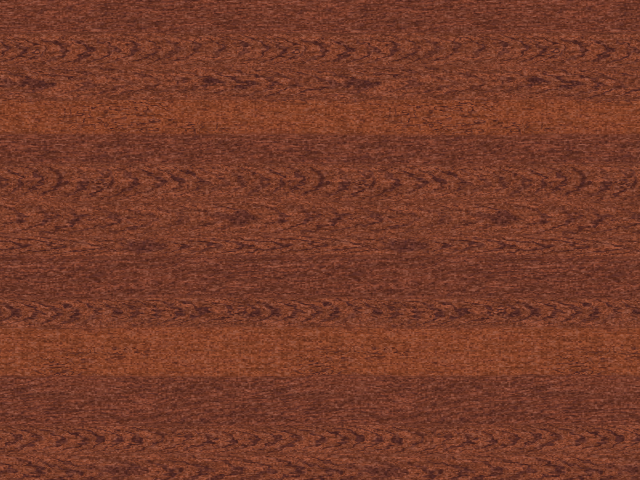
Give the GLSL for this texture, as a Shadertoy shader.

```glsl
const int BANDS = 14;
const int FINE = 0, ARCS = 1, CHEVRON = 2, ORANGE = 3;

// Band layout, in canvas heights measured from the top edge
const float EDGE[15] = float[](-0.01, 0.069, 0.139, 0.208, 0.281, 0.342, 0.420, 0.491,
                               0.533, 0.620, 0.682, 0.783, 0.885, 0.946, 1.02);
const int KIND[14] = int[](FINE, ARCS, CHEVRON, ORANGE, FINE, ARCS, CHEVRON, CHEVRON,
                           FINE, ARCS, ORANGE, FINE, ARCS, CHEVRON);
const float PERIOD[14] = float[](0.541, 0.541, 0.677, 0.677, 0.545, 0.545, 0.545, 0.545,
                                 0.541, 0.541, 0.541, 0.541, 0.541, 0.541);
const float KNOT_X[14] = float[](0.0, 0.078, 0.07, 0.035, 0.1, 0.205, 0.495, 0.3,
                                 0.2, 0.503, 0.12, 0.3, 0.373, 0.25);

const vec3 FINE_WOOD = vec3(0.452, 0.232, 0.162);
const vec3 FIGURED_WOOD = vec3(0.497, 0.259, 0.172);
const vec3 ORANGE_WOOD = vec3(0.532, 0.270, 0.165);
const vec3 PALE_PORE = vec3(0.570, 0.345, 0.275);
const vec3 DARK_GRAIN = vec3(0.285, 0.145, 0.130);

const float ARC_SPACING = 0.044;
const float CHEVRON_SPACING = 0.066;
const float FINE_LINES = 105.0;  // lines per canvas height
const float FINE_SLOPE = 14.0;   // lines crossed per canvas height sideways
const float FIBRE = 0.30;        // contrast of the long fibres
const float SPECK = 0.46;        // contrast of the finest specks
const float BLEND = 0.004;       // softness of the band edges
const float SEAM = 0.0025;       // width of the dark seams

float hash(vec2 p) {
    vec3 q = fract(vec3(p.xyx) * 0.1031);
    q += dot(q, q.yzx + 33.33);
    return fract((q.x + q.y) * q.z);
}

// Value noise that wraps sideways after a whole number of cells
float noise(vec2 p, float cells) {
    vec2 i = floor(p), f = fract(p);
    f = f * f * (3.0 - 2.0 * f);
    float x0 = mod(i.x, cells), x1 = mod(i.x + 1.0, cells);
    return mix(mix(hash(vec2(x0, i.y)), hash(vec2(x1, i.y)), f.x),
               mix(hash(vec2(x0, i.y + 1.0)), hash(vec2(x1, i.y + 1.0)), f.x), f.y);
}

// Noise over one repeat; freq is in cells per canvas height
float grain(float u, float y, float period, vec2 freq, float seed) {
    float cells = max(1.0, round(period * freq.x));
    return noise(vec2(u * cells, y * freq.y + seed * 37.0), cells);
}

// Soft periodic line, one per unit of phase
float line(float phase, float width, float soft) {
    float d = abs(fract(phase) - 0.5) * 2.0;
    return 1.0 - smoothstep(width - soft, width + soft, d);
}

vec3 bandColor(int k, float x, float y) {
    float period = PERIOD[k], seed = float(k);
    float u = fract((x - KNOT_X[k]) / period);
    float mid = 0.5 * (EDGE[k] + EDGE[k + 1]);
    float v = 2.0 * (y - mid) / (EDGE[k + 1] - EDGE[k]);
    float warp = grain(u, y, period, vec2(9.0, 26.0), seed) - 0.5;
    float ragged = grain(u, y, period, vec2(75.0, 210.0), seed) - 0.5;
    float streak = grain(u, y, period, vec2(28.0, 230.0), seed);
    float pore = grain(u, y, period, vec2(150.0, 330.0), seed);
    float speck = grain(u, y, period, vec2(300.0, 390.0), seed + 9.0);
    float patches = grain(u, y, period, vec2(8.0, 30.0), seed + 5.0);

    vec3 wood = FIGURED_WOOD;
    float dark = 0.0;
    if (KIND[k] == FINE) {
        // Dense slanting lines
        wood = FINE_WOOD;
        float phase = y * FINE_LINES + u * round(period * FINE_SLOPE) + 3.2 * warp + 0.9 * ragged;
        dark = 0.42 * line(phase, 0.42, 0.35) * (0.6 + 0.6 * patches);
    } else if (KIND[k] == ORANGE) {
        // Thin broken contour lines in scattered patches, over straight fibres
        wood = ORANGE_WOOD;
        float contour = grain(u, y, period, vec2(9.0, 44.0), seed) * 5.0 + ragged * 1.2;
        dark = 0.6 * line(contour, 0.24, 0.2) * smoothstep(0.4, 0.75, patches);
        dark += 0.3 * smoothstep(0.55, 0.9, streak);
    } else {
        // Nested arcs with tips to the right and long tails to the left
        bool chevron = KIND[k] == CHEVRON;
        float count = round(period / (chevron ? CHEVRON_SPACING : ARC_SPACING));
        float bow = chevron ? 2.4 * (sqrt(v * v + 0.08) - 0.28) : 2.0 * v * v;
        float phase = u * count + bow + 0.9 * warp + 0.55 * ragged;
        float width = mix(0.36, 0.2, abs(v));
        dark = line(phase, width, 0.2) * mix(0.5, 0.85, smoothstep(0.2, 0.65, patches));
        dark *= mix(1.0, 0.55, smoothstep(0.3, 1.0, abs(v)));
        // Thin secondary lines between the arcs
        dark = max(dark, 0.3 * line(phase * 3.0 + ragged, 0.3, 0.25));

        // Knot: a blot among chevrons, a broken eye among arcs
        vec2 radius = chevron ? vec2(0.034, 0.012) : vec2(0.023, 0.017);
        float side = fract(u + 0.5) - 0.5;
        float d = length(vec2(side * period, y - mid) / radius) + 0.9 * ragged + 0.8 * warp;
        float knot = chevron ? 0.7 : 0.75 * line(d * 1.5, 0.42, 0.25);
        dark = mix(dark, knot, 1.0 - smoothstep(0.65, 1.2, d));
    }
    // Pale fibres break up the dark figure
    dark *= 1.0 - 0.45 * smoothstep(0.5, 0.9, pore);

    // Fibres, pores and specks
    wood *= 1.0 + FIBRE * (streak - 0.5);
    wood = mix(wood, PALE_PORE, 0.5 * smoothstep(0.55, 0.95, pore));
    dark += 0.35 * smoothstep(0.6, 0.95, 1.0 - pore);
    float seam = 1.0 - smoothstep(0.0, SEAM, abs(y - EDGE[k]));
    dark = max(dark, seam * (0.2 + 0.4 * patches));
    vec3 color = mix(wood, DARK_GRAIN, clamp(dark, 0.0, 1.0));
    return color * (1.0 + SPECK * (speck - 0.5) * vec3(0.75, 1.0, 1.25));
}

void mainImage(out vec4 fragColor, in vec2 fragCoord) {
    float x = fragCoord.x / iResolution.y;
    float y = 1.0 - fragCoord.y / iResolution.y;
    float wobble = 0.006 * (noise(vec2(x * 7.0, y * 6.0), 64.0) - 0.5);
    y += wobble;

    vec3 color = vec3(0.0);
    for (int k = 0; k < BANDS; k++) {
        if (y > EDGE[k] - BLEND && y < EDGE[k + 1] + BLEND) {
            float cover = smoothstep(EDGE[k] - BLEND, EDGE[k] + BLEND, y);
            color = mix(color, bandColor(k, x, y), cover);
        }
    }
    fragColor = vec4(color, 1.0);
}
```
